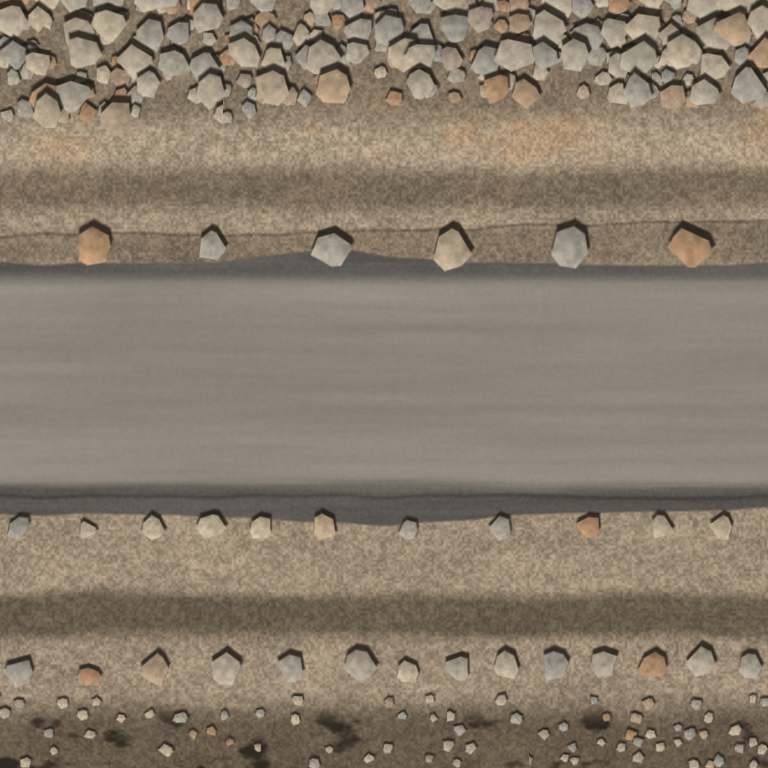
Reproduce this texture procedurally as a three.js fragment shader.

```glsl
// Aerial view of a grey road between gravel shoulders, stone rows and a rock pile.
varying vec2 vUv;

const vec3 SAND = vec3(0.61, 0.545, 0.46);
const vec3 PALE_SAND = vec3(0.67, 0.60, 0.51);
const vec3 BROWN = vec3(0.45, 0.395, 0.325);
const vec3 SCRUB = vec3(0.37, 0.335, 0.275);
const vec3 ROAD = vec3(0.545, 0.515, 0.475);
const vec3 ASPHALT = vec3(0.365, 0.35, 0.33);
const vec3 SHADOW = vec3(0.13, 0.115, 0.095);

float hash(vec2 p) {
  vec3 h = fract(p.xyx * 0.1031);
  h += dot(h, h.yzx + 33.33);
  return fract((h.x + h.y) * h.z);
}

float noise(vec2 p) {
  vec2 i = floor(p), f = fract(p);
  f = f * f * (3.0 - 2.0 * f);
  return mix(mix(hash(i), hash(i + vec2(1, 0)), f.x),
             mix(hash(i + vec2(0, 1)), hash(i + vec2(1, 1)), f.x), f.y);
}

float fbm(vec2 p) {
  float sum = 0.0, amp = 0.5;
  for (int i = 0; i < 4; i++) {
    sum += amp * noise(p);
    p = p * 2.03 + 17.3;
    amp *= 0.5;
  }
  return sum / 0.9375;
}

float band(float y, float low, float high, float soft) {
  return smoothstep(low - soft, low + soft, y) * (1.0 - smoothstep(high - soft, high + soft, y));
}

float bump(float x, float centre, float width) {
  float t = (x - centre) / width;
  return exp(-t * t);
}

// Irregular convex outline: below 1 inside, above 1 outside.
float outline(vec2 q, float seed) {
  float d = 0.0;
  for (int k = 0; k < 7; k++) {
    float side = float(k);
    float a = (side + 0.7 * hash(vec2(side, seed))) * 0.8976;
    d = max(d, dot(q, vec2(cos(a), sin(a))) / mix(0.72, 1.1, hash(vec2(seed, side + 9.0))));
  }
  return d;
}

vec3 stoneTint(float seed) {
  vec3 tint = mix(vec3(0.60, 0.58, 0.54), vec3(0.73, 0.67, 0.57), hash(vec2(seed, 3.1)));
  return mix(tint, vec3(0.66, 0.49, 0.35), 0.75 * smoothstep(0.7, 1.0, hash(vec2(seed, 7.7))));
}

// Stone lit from below, casting its shadow upward.
vec3 addStone(vec3 col, vec2 p, vec2 centre, float radius, float seed) {
  vec2 q = (p - centre) / radius;
  if (dot(q, q) > 5.0) return col;
  float soft = 0.0018 / radius;
  float shade = 1.0 - smoothstep(1.0 - soft, 1.0 + 2.0 * soft, outline(q - vec2(0.08, 0.38), seed));
  float body = 1.0 - smoothstep(1.0 - soft, 1.0 + soft, outline(q, seed));
  float light = 0.98 - 0.15 * q.y - 0.05 * q.x + 0.35 * (fbm(q * 2.5 + seed) - 0.5);
  col = mix(col, SHADOW, 0.85 * shade);
  return mix(col, stoneTint(seed) * light, body);
}

// Jittered grid of stones kept between two heights.
vec3 scatter(vec3 col, vec2 p, float cell, float size, float low, float high, float amount, float seed) {
  vec2 id = floor(p / cell);
  for (int j = 1; j >= -1; j--) {
    for (int i = -1; i <= 1; i++) {
      vec2 n = id + vec2(i, j);
      float s = hash(n + seed) * 91.0 + seed;
      vec2 c = (n + 0.5 + 0.6 * (vec2(hash(n + seed + 5.0), hash(n + seed + 11.0)) - 0.5)) * cell;
      if (c.y > low && c.y < high && hash(n + seed + 23.0) < amount)
        col = addStone(col, p, c, cell * size * mix(0.65, 1.1, hash(n + seed + 31.0)), s);
    }
  }
  return col;
}

vec3 ground(vec2 p) {
  float y = p.y + 0.022 * (fbm(p * vec2(7, 16)) - 0.5);
  float patches = fbm(p * vec2(12, 30));
  vec3 col = mix(SAND, PALE_SAND, band(y, 0.785, 0.835, 0.018));
  col = mix(col, BROWN, 0.8 * band(y, 0.732, 0.778, 0.014));
  col = mix(col, BROWN, 0.6 * band(y, 0.655, 0.69 + 0.018 * p.x, 0.008));
  col = mix(col, SHADOW, 0.4 * band(y, 0.689 + 0.02 * p.x, 0.692 + 0.02 * p.x, 0.003));
  col = mix(col, SCRUB, 0.9 * band(y, 0.172, 0.226, 0.011) * (0.65 + 0.6 * patches));
  col = mix(col, BROWN * 0.88, 1.0 - smoothstep(0.055, 0.105, y));
  col = mix(col, BROWN, 0.6 * smoothstep(0.83, 0.88, y));
  col = mix(col, vec3(0.63, 0.47, 0.32), 0.35 * band(y, 0.79, 0.86, 0.02) * smoothstep(0.5, 0.75, patches));
  float grain = noise(p * 330.0) - 0.5 + 0.7 * (noise(p * 160.0) - 0.5);
  return col * (1.0 + 0.26 * grain + 0.2 * (patches - 0.5));
}

vec3 addRoad(vec3 col, vec2 p) {
  float wobble = 0.006 * (noise(p * vec2(18, 2)) - 0.5);
  float top = 0.656 + 0.017 * bump(p.x, 0.43, 0.11) + wobble;
  float bottom = 0.329 + 0.009 * p.x - 0.017 * bump(p.x, 0.5, 0.2) + wobble;
  float streak = fbm(p * vec2(4, 75)) - 0.5;
  vec3 lane = ROAD * (1.0 + 0.13 * streak + 0.06 * (fbm(p * 6.0) - 0.5));
  lane *= 1.0 + 0.05 * (bump(p.y, 0.61, 0.025) + bump(p.y, 0.4, 0.025));
  vec3 verge = ASPHALT * (1.0 + 0.3 * streak + 0.1 * (noise(p * 300.0) - 0.5));
  verge *= 1.0 - 0.2 * bump(p.y, 0.353 + wobble, 0.003);
  vec3 road = mix(verge, lane, band(p.y + 0.012 * streak, 0.368, 0.637, 0.011));
  road *= 1.0 + 0.035 * (noise(p * 260.0) - 0.5);
  return mix(col, road, band(p.y, bottom, top, 0.0025));
}

// Three roughly even rows: beside the road above, below, and near the foot.
vec3 addRows(vec3 col, vec2 p) {
  for (int k = 0; k < 14; k++) {
    float i = float(k), r = hash(vec2(i, 4.0)), lift = 0.012 * (r - 0.5);
    if (k < 6) col = addStone(col, p, vec2(0.121 + 0.1555 * i, 0.677), 0.019 + 0.007 * r, i + 41.0);
    float shift = 0.02 * bump(i, 8.5, 1.0) - 0.058 * bump(i, 4.8, 1.9);
    if (k < 11) col = addStone(col, p, vec2(0.023 + 0.0915 * i + shift, 0.312 + 0.5 * lift), 0.01 + 0.008 * r, i + 63.0);
    float x = 0.026 + 0.0885 * i - 0.025 * max(i - 5.0, 0.0);
    col = addStone(col, p, vec2(x, 0.124 + lift + 0.0008 * i), 0.013 + 0.008 * r, i + 87.0);
  }
  return col;
}

void main() {
  vec2 p = vUv;
  vec3 col = addRoad(ground(p), p);
  float pileEdge = 0.845 + 0.03 * smoothstep(0.25, 0.4, p.x);
  col = scatter(col, p, 0.024, 0.5, pileEdge - 0.012, 1.1, 0.72, 13.0);
  col = scatter(col, p, 0.041, 0.54, pileEdge, 1.1, 0.83, 29.0);
  float litter = smoothstep(0.56, 0.72, fbm(p * vec2(18, 30) + 8.0)) * (1.0 - smoothstep(0.05, 0.09, p.y));
  col = mix(col, SHADOW, 0.8 * litter);
  col = scatter(col, p, 0.019, 0.4, -0.1, 0.095, 0.2 + 0.25 * smoothstep(0.5, 0.9, p.x), 53.0);
  gl_FragColor = vec4(addRows(col, p), 1.0);
}
```
